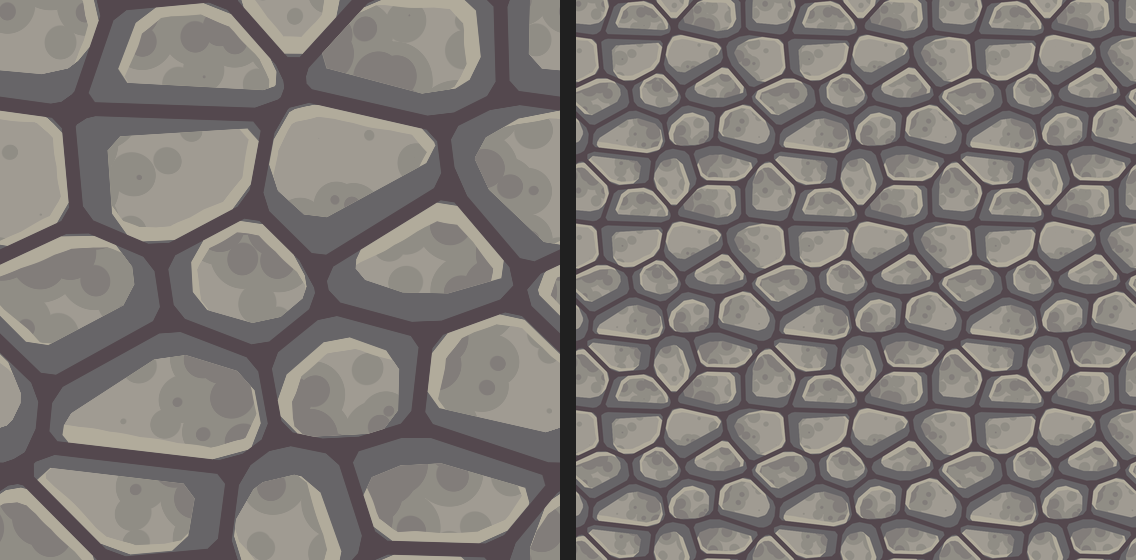
Left: one tile. Right: repeated 3 by 3.
This texture is drawn by a Shadertoy shader. Its source:

```glsl
#define GRID vec2(3.0, 5.0)
#define GAP 0.0125
#define SIDE_WIDTH 0.044
#define RIM_WIDTH 0.021
#define CHAMFER 0.016
#define BLOTCHES 13.0
#define MORTAR vec3(0.330, 0.284, 0.306)
#define SIDE vec3(0.404, 0.398, 0.408)
#define FACE_DARK vec3(0.510, 0.490, 0.480)
#define FACE_MID vec3(0.565, 0.553, 0.520)
#define FACE_LIGHT vec3(0.626, 0.606, 0.574)
#define RIM vec3(0.695, 0.670, 0.608)

const float ROW_SHIFT = 0.4;             // five rows shift by two whole columns
const vec2 METRIC = vec2(1.0, 1.6);      // flattens the joints between rows

vec2 hash2(vec2 p) {
    vec2 q = vec2(dot(p, vec2(127.1, 311.7)), dot(p, vec2(269.5, 183.3)));
    return fract(sin(q) * 43758.5453);
}

vec2 wrapCell(vec2 cell, vec2 period) {
    return floor(mod(cell + 0.5, period));
}

// Wrapped identity of a stone in the sheared grid
vec2 stoneId(vec2 cell) {
    cell.x += 2.0 * floor((cell.y + 0.5) / GRID.y);
    return wrapCell(cell, GRID);
}

// Centre in xy, size weight in z
vec3 stoneSite(vec2 cell) {
    vec2 id = stoneId(cell);
    vec2 jitter = (hash2(id + 3.1) - 0.5) * vec2(0.55, 0.6);
    vec2 centre = (cell + 0.5 + jitter + vec2(ROW_SHIFT * cell.y, 0.0)) / GRID;
    return vec3(centre, (hash2(id + 17.7).x - 0.5) * 0.016);
}

float power(vec2 p, vec3 site) {
    vec2 d = p - site.xy;
    return dot(d * d, METRIC) - site.z;
}

float chamferMin(float a, float b, float r) {
    return min(min(a, b), (a + b - r) * 0.7071);
}

// Wrapped cellular noise, whose level lines are scalloped
float scallops(vec2 p) {
    p *= BLOTCHES;
    vec2 base = floor(p);
    float nearest = 9.0;
    for (int y = -1; y <= 1; y++)
    for (int x = -1; x <= 1; x++) {
        vec2 cell = base + vec2(x, y);
        vec2 centre = cell + hash2(wrapCell(cell, vec2(BLOTCHES)) + 41.3);
        nearest = min(nearest, distance(p, centre));
    }
    return nearest;
}

vec2 direction(float turn) {
    return vec2(cos(6.2832 * turn), sin(6.2832 * turn));
}

void mainImage(out vec4 fragColor, in vec2 fragCoord) {
    vec2 p = fragCoord / iResolution.xy;
    float aa = 0.6 / min(iResolution.x, iResolution.y);

    // Find the stone that owns this point
    vec2 own = vec2(0.0);
    float best = 9.0;
    float row = floor(p.y * GRID.y);
    for (int y = -2; y <= 2; y++)
    for (int x = -2; x <= 2; x++) {
        float j = row + float(y);
        vec2 cell = vec2(floor(p.x * GRID.x - ROW_SHIFT * j) + float(x), j);
        float d = power(p, stoneSite(cell));
        if (d < best) { best = d; own = cell; }
    }
    vec2 id = stoneId(own);
    vec3 site = stoneSite(own);
    vec2 local = p - site.xy;
    vec2 turns = hash2(id + 5.9);
    vec2 sideDir = direction(turns.x);
    vec2 rimDir = direction(turns.x + 0.25 + 0.5 * turns.y);

    // Distances inside the outline, the top face and its rim
    float outline = 1.0, face = 1.0, inner = 1.0;
    for (int y = -2; y <= 2; y++)
    for (int x = -2; x <= 2; x++) {
        if (x == 0 && y == 0) continue;
        vec2 offset = vec2(x, y);
        vec3 other = stoneSite(own + offset);
        vec2 slope = 2.0 * METRIC * (other.xy - site.xy);
        vec2 normal = normalize(slope);
        vec2 rnd = hash2(id * 7.3 + offset * 1.9 + 11.0);
        float edge = (power(p, other) - best) / length(slope) - GAP;
        float lean = (rnd.x - 0.5) * 0.22 * dot(local, vec2(-normal.y, normal.x));
        float sideAmount = smoothstep(-0.15, 0.6, dot(normal, sideDir));
        float rimAmount = smoothstep(-0.35, 0.2, dot(normal, rimDir));
        float faceEdge = edge - sideAmount * (SIDE_WIDTH * mix(0.65, 1.2, rnd.y) + lean);
        float rimWidth = mix(-0.012, RIM_WIDTH * mix(0.6, 1.2, rnd.x), rimAmount);
        outline = chamferMin(outline, edge, CHAMFER);
        face = chamferMin(face, faceEdge, CHAMFER * 1.5);
        inner = chamferMin(inner, faceEdge - rimWidth + 0.5 * lean, CHAMFER * 1.5);
    }
    face = min(face, outline);

    // Flat tones across the face, split along scalloped lines
    float bumps = scallops(p);
    vec2 toneRnd = hash2(id + 23.4);
    float tone = 5.5 * dot(local, direction(toneRnd.x))
               + 1.2 * (bumps - 0.45) + 0.5 * (toneRnd.y - 0.5);
    float toneAa = aa * 16.0;
    vec3 top = mix(FACE_DARK, FACE_MID, smoothstep(-toneAa, toneAa, tone + 0.32));
    top = mix(top, FACE_LIGHT, smoothstep(-toneAa, toneAa, tone - 0.18));
    inner += 0.006 * (bumps - 0.45);

    // Stack the layers from the joint upwards
    vec3 color = mix(MORTAR, SIDE, smoothstep(-aa, aa, outline));
    color = mix(color, RIM, smoothstep(-aa, aa, face));
    color = mix(color, top, smoothstep(-aa, aa, min(inner, face)));
    fragColor = vec4(color, 1.0);
}
```
